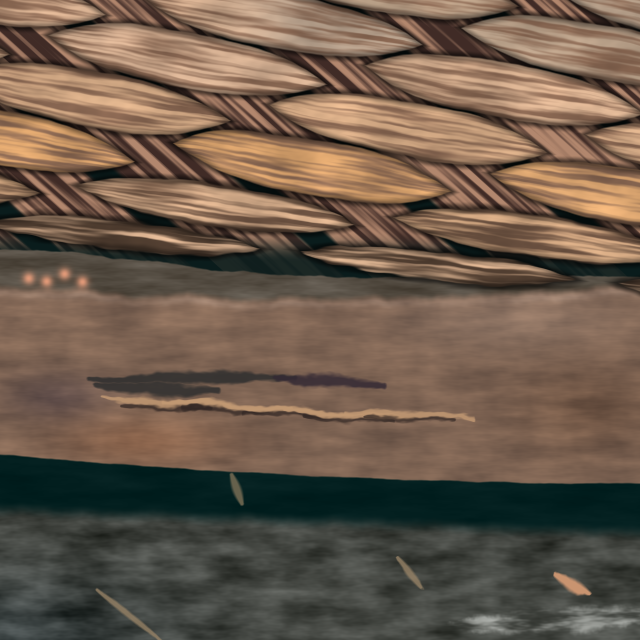
This texture is drawn by a Shadertoy shader. Its source:

```glsl
// Woven cane above a weathered plank, a dark teal gap and a mossy board.
// Strands are tapered lenses on a sheared lattice over slanted stakes;
// gradient noise supplies fibres, grain, stains and splinters.

float hash(vec2 p) { return fract(sin(dot(p, vec2(127.1, 311.7))) * 43758.5); }

float gradNoise(vec2 p) {
  vec2 i = floor(p), f = fract(p), u = f * f * (3. - 2. * f);
  vec4 g;
  for (int n = 0; n < 4; n++) {
    vec2 o = vec2(n & 1, n >> 1);
    float a = 6.2832 * hash(i + o);
    g[n] = dot(vec2(cos(a), sin(a)), f - o);
  }
  return 1.4 * mix(mix(g.x, g.y, u.x), mix(g.z, g.w, u.x), u.y);
}

float fbm(vec2 p) {
  float sum = 0., amp = .55;
  for (int i = 0; i < 4; i++) {
    sum += amp * gradNoise(p);
    p = p * 2.03 + 17.3;
    amp *= .55;
  }
  return sum;
}

// Coverage of a region where d > 0
float cover(float d) { return smoothstep(-.0018, .0018, d); }

// Soft tapered line from a, reaching by ab
float stroke(vec2 p, vec2 a, vec2 ab, float width) {
  float t = clamp(dot(p - a, ab) / dot(ab, ab), 0., 1.);
  float w = width * (.35 + .65 * sin(3.1416 * t));
  return 1. - smoothstep(w * .4, w + .002, length(p - a - ab * t));
}

// Soft elliptical patch
float blob(vec2 p, vec2 c, vec2 r) {
  vec2 q = (p - c) / r;
  return exp(-dot(q, q));
}

// Slanted stakes with dark slits between them
vec3 stakes(vec2 p) {
  float s = p.x - 1.1 * p.y;
  float across = abs(fract((s - .194) / .221 + .5) - .5) * .221;
  float rib = gradNoise(vec2(s * 72., p.y * 6.)) + .3 * gradNoise(vec2(s * 150., p.y * 9.));
  vec3 c = mix(vec3(.25, .17, .15), vec3(.7, .53, .43), smoothstep(-.4, .4, rib));
  float dark = max(smoothstep(.078, .092, across), .9 * smoothstep(.35, .4, p.y - .02 * p.x));
  return mix(c, vec3(.04, .11, .11), dark);
}

// Rows of cane strands laid over the base colour
vec3 strands(vec2 p, vec3 col) {
  p.y += .005 * fbm(p * 8.);
  for (float k = -3.; k < 4.; k++) {
    float first = .143 - .15 * k, n = round((p.x - first) / .495);
    float cx = first + n * .495;
    float cy = .1406 + .0742 * k + .095 * cx - .013 * step(2.5, k);
    float worn = smoothstep(1., 3., k), seed = hash(vec2(k, n) + 3.7);
    vec2 q = p - vec2(cx, cy);
    q.y -= mix(.17, .1, worn) * q.x;
    float t = abs(q.x) / .217;
    float d = mix(.043, .022, worn) * (1. - t * t * t) - abs(q.y);
    d += .004 * worn * gradNoise(p * vec2(20, 90));
    float v = q.y / (1. - .35 * min(t * t, 1.));
    float fibre = gradNoise(vec2(q.x * 5., v * 100.) + seed * 50.)
      + .5 * gradNoise(vec2(q.x * 13., v * 210.) + seed * 90.);
    float warm = .85 * exp(-(k - 1.) * (k - 1.) * 1.5) + .25 * seed;
    float grey = smoothstep(-1., -2., k) * smoothstep(.3, .5, p.x);
    vec3 light = mix(vec3(.83, .69, .58), vec3(.87, .65, .43), warm) - vec3(.12, .06, .02) * grey;
    vec3 dark = mix(vec3(.52, .39, .31), vec3(.3, .23, .18), worn);
    vec3 cane = mix(dark, light, smoothstep(-.6, .45, fibre - .2 * worn));
    cane *= 1. + .25 * fbm(p * vec2(9, 18) + seed * 9.);
    cane *= .62 + .38 * smoothstep(0., .012, d);
    col *= mix(.4, 1., smoothstep(0., .011, -d));
    col = mix(col, cane, cover(d));
  }
  return col;
}

// Weathered plank with a grey upper lip and a splintered crack
vec3 plank(vec2 p) {
  float grain = fbm(p * vec2(9, 45)), blotch = fbm(p * 11. + 4.);
  vec3 c = mix(vec3(.41, .325, .275), vec3(.575, .455, .375), .5 + grain * .7 + blotch * .6);
  c += vec3(.06, .01, -.02) * blob(p, vec2(.22, .69), vec2(.13, .04));
  c += .06 * blob(p, vec2(.8, .5), vec2(.18, .05));
  c -= vec3(.12, .09, .04) * blob(p, vec2(.09, .62), vec2(.08, .035));
  c -= .06 * blob(p, vec2(.92, .64), vec2(.12, .07));
  // Upper lip, pale ridge and flakes
  float d = p.y - .45 - .018 * sin(3.1416 * p.x) - .012 * fbm(p * vec2(12, 4));
  c = mix(vec3(.33, .3, .26) + .14 * grain, c, smoothstep(-.008, .006, d));
  c += .09 * exp(-pow(abs(d / .006 - 1.3), 2.)) * (.6 + blotch);
  for (float k = 0.; k < 4.; k++)
    c = mix(c, vec3(.88, .6, .47), blob(p, vec2(.045 + .028 * k, .435 + .007 * sin(k * 2.4)), vec2(.009)));
  // Crack shadow and pale splinters
  vec2 w = p + vec2(0, .012) * fbm(p * vec2(14, 30));
  float crack = max(stroke(w, vec2(.14, .592), vec2(.32, -.004), .013), stroke(w, vec2(.15, .602), vec2(.19, .01), .014));
  c = mix(c, vec3(.18, .18, .18), .85 * crack);
  c = mix(c, vec3(.2, .16, .2), .85 * stroke(w, vec2(.43, .588), vec2(.17, .017), .012));
  for (float k = 0.; k < 5.; k++) {
    float r = hash(vec2(k, 8));
    vec2 a = vec2(.16 + .095 * k, .618 + .006 * k + .008 * r);
    c = mix(c, vec3(.18, .14, .13), .7 * stroke(w, a + vec2(.03, .01), vec2(.14, .006), .005));
    c = mix(c, vec3(.76, .6, .45), .85 * stroke(w, a, vec2(.2, .012), .006));
  }
  return c;
}

// Mossy board with pale scratches
vec3 board(vec2 p) {
  float grain = fbm(p * vec2(10, 34) + 30.);
  vec3 c = vec3(.265, .275, .255) + .2 * grain + .1 * fbm(p * 13.);
  c -= vec3(.06, .04, .02) * blob(p, vec2(0, 1), vec2(.25, .1));
  vec2 w = p + .012 * fbm(p * 25.);
  float pale = stroke(w, vec2(.15, .92), vec2(.1, .08), .005) + stroke(w, vec2(.62, .87), vec2(.04, .05), .006);
  c = mix(c, vec3(.59, .51, .4), .8 * pale);
  c += .3 * stroke(w, vec2(.71, .978), vec2(.34, -.018), .022) * smoothstep(-.3, .3, grain);
  return mix(c, vec3(.79, .58, .44), stroke(w, vec2(.87, .9), vec2(.05, .028), .011));
}

void mainImage(out vec4 fragColor, in vec2 fragCoord) {
  vec2 p = fragCoord / iResolution.xy;
  p.y = 1. - p.y; // depth below the top edge
  float rough = .006 * fbm(p * vec2(14, 5));
  float plankTop = .39 + .042 * smoothstep(0., .5, p.x) + rough;
  float plankEnd = .71 + .046 * p.x * (2. - p.x) + .5 * rough;
  float boardTop = .79 + .036 * p.x + rough;
  vec3 col = strands(p, mix(stakes(p), plank(p), cover(p.y - plankTop)));
  // Gap with a hanging flake
  vec3 gap = vec3(.01, .12, .12) + .04 * fbm(p * vec2(6, 30));
  gap = mix(gap, vec3(.4, .38, .3), stroke(p, vec2(.362, .742), vec2(.016, .045), .008));
  vec3 lower = mix(gap, board(p), smoothstep(-.006, .022, p.y - boardTop));
  fragColor = vec4(mix(col, lower, cover(p.y - plankEnd)), 1);
}
```
